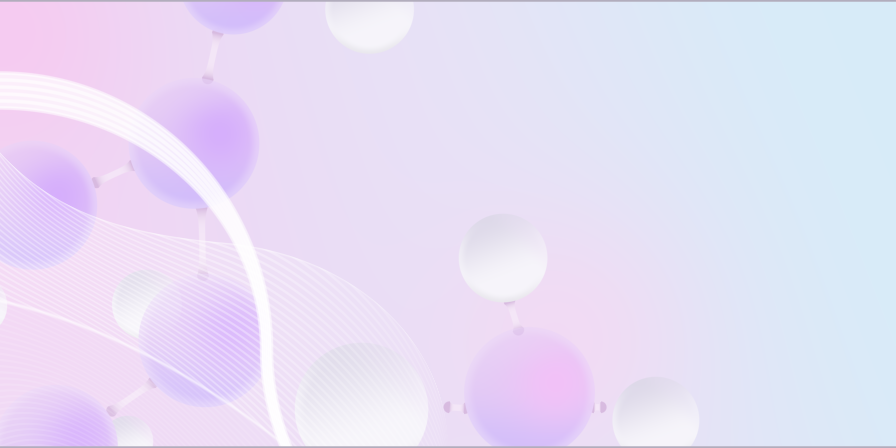
This background is drawn by a Shadertoy shader. Its source:

```glsl
// Soft pastel backdrop: glossy violet and pearl spheres joined by thin rods,
// under a veil of fine wavy lines and a bright sweeping ribbon.
// Spheres are shaded discs, the ribbon is a fan of ellipses, the veil lies between two curves.
// Units: canvas height = 1, origin at the lower left.

const vec3 WHITE = vec3(1.0);
const vec3 VIOLET = vec3(0.83, 0.67, 0.99);
const vec3 LILAC = vec3(0.89, 0.79, 0.96);
const vec3 ROSE = vec3(0.95, 0.75, 0.97);
const vec3 PEARL = vec3(0.965, 0.96, 0.98);
const vec3 PEARL_SHADE = vec3(0.85, 0.83, 0.90);
const vec3 MAUVE = vec3(0.80, 0.66, 0.84);
const vec3 FRAME = vec3(0.70, 0.68, 0.74);

float glow(vec2 p, vec2 center, float radius) {
    vec2 d = (p - center) / radius;
    return exp(-dot(d, d));
}

vec3 backdrop(vec2 p) {
    vec3 col = mix(vec3(0.928, 0.845, 0.958), vec3(0.904, 0.888, 0.965),
                   smoothstep(0.1, 1.35, p.x + 0.3 * (p.y - 0.5)));
    col = mix(col, vec3(0.845, 0.922, 0.972), smoothstep(1.05, 2.05, p.x + 0.4 * (p.y - 0.5)));
    col = mix(col, vec3(0.97, 0.78, 0.94), 0.8 * glow(p, vec2(0.0, 0.92), 0.30));
    col = mix(col, vec3(0.97, 0.82, 0.95), 0.45 * glow(p, vec2(0.0, 0.35), 0.40));
    return mix(col, vec3(0.97, 0.84, 0.95), 0.65 * glow(p, vec2(1.26, 0.25), 0.28));
}

float disc(vec2 p, vec3 ball, float aa) {
    return 1.0 - smoothstep(-aa, aa, length(p - ball.xy) - ball.z);
}

// ball = center and radius; the tinted core sits right of the center
vec3 tintedSphere(vec3 col, vec2 p, vec3 ball, vec3 core, float aa) {
    vec2 q = (p - ball.xy) / ball.z;
    float rim = smoothstep(0.82, 1.0, length(q));
    vec3 body = mix(LILAC, vec3(0.82, 0.74, 0.98), smoothstep(0.2, -0.9, q.y));
    body = mix(body, core, 0.95 * glow(q, vec2(0.4, 0.15), 0.65));
    body = mix(body, vec3(0.94, 0.89, 0.98), 0.45 * rim);
    float opacity = mix(0.95, 0.6, smoothstep(0.2, 1.0, q.y - 0.3 * q.x));
    return mix(col, body, opacity * disc(p, ball, aa));
}

vec3 pearlSphere(vec3 col, vec2 p, vec3 ball, float aa) {
    vec2 q = (p - ball.xy) / ball.z;
    float rim = smoothstep(0.8, 1.0, length(q));
    float shade = smoothstep(-0.45, 0.95, dot(q, vec2(-0.35, 0.9)));
    vec3 body = mix(PEARL, PEARL_SHADE, 0.85 * shade);
    body = mix(body, PEARL, 0.6 * rim * smoothstep(0.9, 0.1, q.y));
    body -= 0.05 * rim * smoothstep(-0.3, -1.0, q.y);
    float opacity = mix(0.97, 0.65, smoothstep(0.5, 1.2, q.x + q.y));
    return mix(col, body, opacity * disc(p, ball, aa));
}

// Pale rod with flared, darker ends
vec3 rod(vec3 col, vec2 p, vec4 ends, float aa) {
    vec2 axis = ends.zw - ends.xy;
    float t = clamp(dot(p - ends.xy, axis) / dot(axis, axis), 0.0, 1.0);
    float tip = pow(abs(2.0 * t - 1.0), 4.0);
    float d = length(p - ends.xy - t * axis) - mix(0.007, 0.013, tip);
    vec3 tone = mix(vec3(0.96, 0.91, 0.97), MAUVE, 0.8 * tip);
    return mix(col, tone, 0.85 * (1.0 - smoothstep(-aa, aa, d)));
}

float ellipseDistance(vec2 p, vec2 radii) {
    float k = length(p / radii);
    return k * (k - 1.0) / max(length(p / (radii * radii)), 1e-4);
}

float stripes(float phase, float width) {
    float d = abs(fract(phase) - 0.5);
    float blur = fwidth(phase);
    return 1.0 - smoothstep(width - 0.5 * blur, width + 0.5 * blur, d);
}

// Fine lines between an upper wave and a falling arc
vec3 veil(vec3 col, vec2 p, float aa) {
    float drop = max(p.x - 0.5, 0.0) / 0.5;
    float top = (0.44 + 0.22 * exp(-5.0 * p.x)) * sqrt(max(1.0 - drop * drop, 0.0));
    float low = 0.328 - 0.22 * p.x - 0.45 * p.x * p.x;
    float t = (p.y - low) / max(top - low, 0.05);
    float inside = smoothstep(-aa, aa, top - p.y) * smoothstep(1.01, 0.97, p.x);
    float above = smoothstep(-aa, aa, p.y - low);
    float lines = stripes(24.0 * t + 16.0 * p.x, 0.18);
    float fade = mix(1.0, 0.45, smoothstep(0.5, 1.0, p.x));
    float alpha = inside * fade * mix(0.10 + 0.10 * lines, 0.16 + 0.28 * lines, above);
    col = mix(col, WHITE, alpha);
    float upperEdge = 1.0 - smoothstep(0.0, 0.004 + aa, abs(p.y - top));
    float lowerEdge = 1.0 - smoothstep(0.0, 0.005 + aa, abs(p.y - low));
    return mix(col, WHITE, fade * max(0.5 * upperEdge * inside, 0.6 * lowerEdge));
}

// Bright band: a quarter ellipse that runs down into a bent tail
vec3 ribbon(vec3 col, vec2 p, float aa) {
    float y = p.y - 0.219;
    float tail = min(y, 0.0);
    vec2 q = vec2(p.x - 0.93 * tail * tail, max(y, 0.0));
    vec2 inner = vec2(0.584, 0.540), outer = vec2(0.606, 0.618);
    float band = smoothstep(-aa, aa, ellipseDistance(q, inner))
               * smoothstep(aa, -aa, ellipseDistance(q, outer));
    col = mix(col, WHITE, 0.68 * band);
    for (int i = 0; i < 6; i++) {
        float d = abs(ellipseDistance(q, mix(inner, outer, float(i) / 5.0)));
        col = mix(col, WHITE, 0.6 * (1.0 - smoothstep(0.002, 0.004 + aa, d)));
    }
    return col;
}

void mainImage(out vec4 fragColor, in vec2 fragCoord) {
    vec2 p = fragCoord / iResolution.y;
    float aa = 0.8 / iResolution.y;
    vec3 col = backdrop(p);

    vec4 rods[7] = vec4[7](vec4(0.486, 0.925, 0.464, 0.825), vec4(0.450, 0.535, 0.453, 0.385),
        vec4(0.215, 0.593, 0.295, 0.630), vec4(0.340, 0.145, 0.250, 0.083),
        vec4(1.138, 0.325, 1.157, 0.264), vec4(1.037, 0.089, 1.003, 0.091),
        vec4(1.326, 0.091, 1.341, 0.091));
    for (int i = 0; i < 7; i++) col = rod(col, p, rods[i], aa);

    vec3 pearls[7] = vec3[7](vec3(0.825, 0.979, 0.099), vec3(0.328, 0.320, 0.078),
        vec3(0.807, 0.086, 0.149), vec3(1.123, 0.424, 0.099), vec3(1.464, 0.062, 0.097),
        vec3(-0.052, 0.318, 0.068), vec3(0.285, 0.015, 0.057));
    for (int i = 0; i < 7; i++) col = pearlSphere(col, p, pearls[i], aa);

    vec3 violets[5] = vec3[5](vec3(0.521, 1.045, 0.122), vec3(0.433, 0.680, 0.146),
        vec3(0.073, 0.542, 0.144), vec3(0.458, 0.240, 0.149), vec3(0.125, 0.003, 0.138));
    for (int i = 0; i < 5; i++) col = tintedSphere(col, p, violets[i], VIOLET, aa);
    col = tintedSphere(col, p, vec3(1.182, 0.124, 0.146), ROSE, aa);

    col = veil(col, p, aa);
    col = ribbon(col, p, aa);

    // Thin frame along the top and bottom
    float edge = min(p.y, 1.0 - p.y);
    col = mix(col, FRAME, 1.0 - smoothstep(0.0025, 0.005, edge));
    fragColor = vec4(col, 1.0);
}
```
